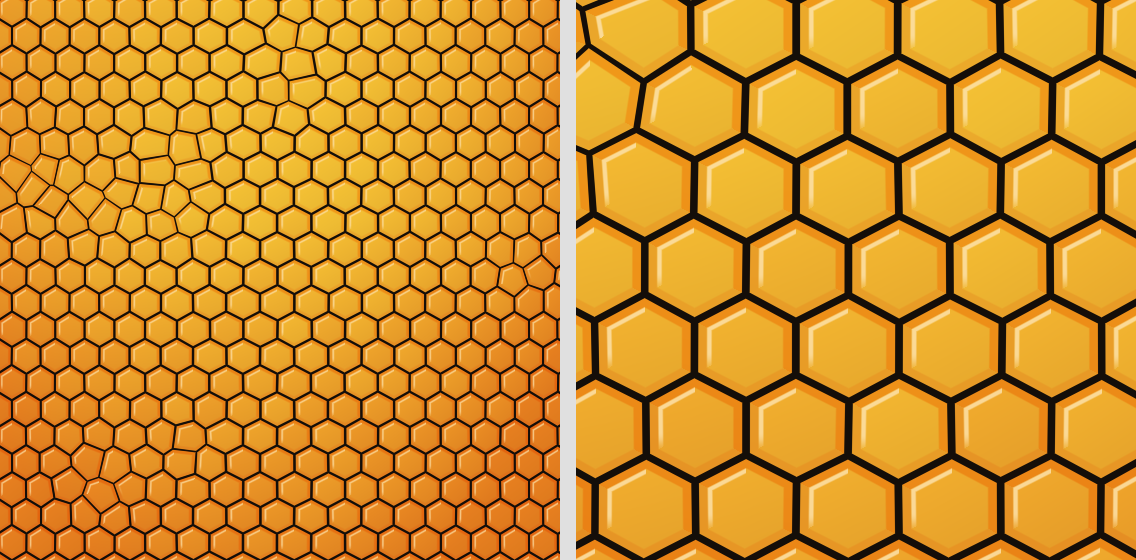
Left, the full canvas; right, a detail of the centre.
Give the GLSL for this pattern, as a Shadertoy shader.

```glsl
// Golden honeycomb of bevelled hexagonal cells with warped, cracked patches.

float hash(vec2 p) {
    vec3 q = fract(vec3(p.xyx) * 0.1031);
    q += dot(q, q.yzx + 33.33);
    return fract((q.x + q.y) * q.z);
}

float blob(vec2 p, vec2 center, float radius) {
    vec2 d = (p - center) / radius;
    return exp(-dot(d, d));
}

// How broken the comb is at a canvas position, 0 to 1
float damage(vec2 p) {
    float m = blob(p, vec2(0.05, 0.69), 0.075);
    m += blob(p, vec2(0.18, 0.64), 0.065);
    m += blob(p, vec2(0.32, 0.74), 0.055);
    m += blob(p, vec2(0.32, 0.62), 0.055);
    m += blob(p, vec2(0.52, 0.93), 0.040);
    m += blob(p, vec2(0.52, 0.83), 0.040);
    m += blob(p, vec2(0.93, 0.52), 0.050);
    m += blob(p, vec2(0.18, 0.14), 0.060);
    m += blob(p, vec2(0.34, 0.20), 0.035);
    return min(m, 1.0);
}

// Cell center in comb space; odd rows are shifted by half a cell
vec2 cellCenter(vec2 id) {
    vec2 c = vec2(id.x + 0.42 + 0.5 * mod(id.y, 2.0), id.y);
    float broken = damage(vec2(c.x / 18.0, (c.y + 0.645) / 21.0));
    vec2 jitter = vec2(hash(id + 7.0), hash(id + 43.0)) - 0.5;
    c += jitter * (0.03 + 0.75 * broken);
    return c * vec2(1.0, 0.87);
}

void mainImage(out vec4 fragColor, in vec2 fragCoord) {
    vec2 uv = fragCoord / iResolution.xy;
    float aa = 19.0 / min(iResolution.x, iResolution.y);

    // Comb space: 18 columns, wider in the middle, and 21 rows
    vec2 comb = vec2(18.0 * uv.x + 0.255 * sin(6.2832 * uv.x), 21.0 * uv.y - 0.645);
    vec2 base = floor(comb + vec2(-0.17, 0.5));
    vec2 p = comb * vec2(1.0, 0.87);

    // Nearest cell
    vec2 cell = base, toCell = vec2(9.0);
    for (int j = -2; j <= 2; j++)
    for (int i = -2; i <= 2; i++) {
        vec2 id = base + vec2(i, j);
        vec2 r = cellCenter(id) - p;
        if (dot(r, r) < dot(toCell, toCell)) { toCell = r; cell = id; }
    }

    // Nearest wall of that cell and its outward normal
    float wall = 9.0;
    vec2 normal = vec2(0.0, 1.0);
    for (int j = -2; j <= 2; j++)
    for (int i = -2; i <= 2; i++) {
        vec2 id = cell + vec2(i, j);
        if (id == cell) continue;
        vec2 r = cellCenter(id) - p;
        vec2 n = normalize(r - toCell);
        float d = dot(0.5 * (r + toCell), n);
        if (d < wall) { wall = d; normal = n; }
    }

    // Warm glow high in the middle, deeper orange at the sides and below
    float dx = uv.x - 0.48;
    float glow = min(1.0, 0.2 + 1.3 * uv.y) - 2.4 * dx * dx;
    glow += 0.16 * (hash(cell + 19.0) - 0.5);
    vec3 honey = mix(vec3(0.89, 0.49, 0.12), vec3(0.94, 0.74, 0.20), clamp(glow, 0.0, 1.0));

    // Bevel: orange toward the upper right, paler toward the lower left
    float facing = smoothstep(-0.7, 0.6, dot(normal, vec2(0.5, 0.87)));
    vec3 bevel = honey * mix(vec3(0.98, 0.90, 0.85), vec3(1.0, 0.81, 0.50), facing);
    vec3 face = honey * (1.0 + 0.05 * dot(-toCell, vec2(-0.6, 0.8)));
    vec3 color = mix(bevel, face, smoothstep(0.125 - aa, 0.125 + aa, wall));

    // Cream glint inside the left and upper left walls
    float glint = smoothstep(0.125 - aa, 0.125 + aa, wall)
                * (1.0 - smoothstep(0.17 - aa, 0.17 + aa, wall));
    glint *= smoothstep(0.6, 0.75, dot(normal, vec2(-0.87, 0.5)));
    glint *= smoothstep(-0.28, -0.05, -toCell.y);
    color = mix(color, vec3(0.99, 0.88, 0.66), 0.85 * glint);

    // Dark walls, thinner and uneven where the comb is broken
    float thin = damage(uv) * (0.4 + 0.5 * hash(cell + 61.0));
    float halfWidth = mix(0.038, 0.017, thin);
    float ink = 1.0 - smoothstep(halfWidth - 0.6 * aa, halfWidth + 0.6 * aa, wall);
    color = mix(color, vec3(0.08, 0.055, 0.035), ink);

    fragColor = vec4(color, 1.0);
}
```
